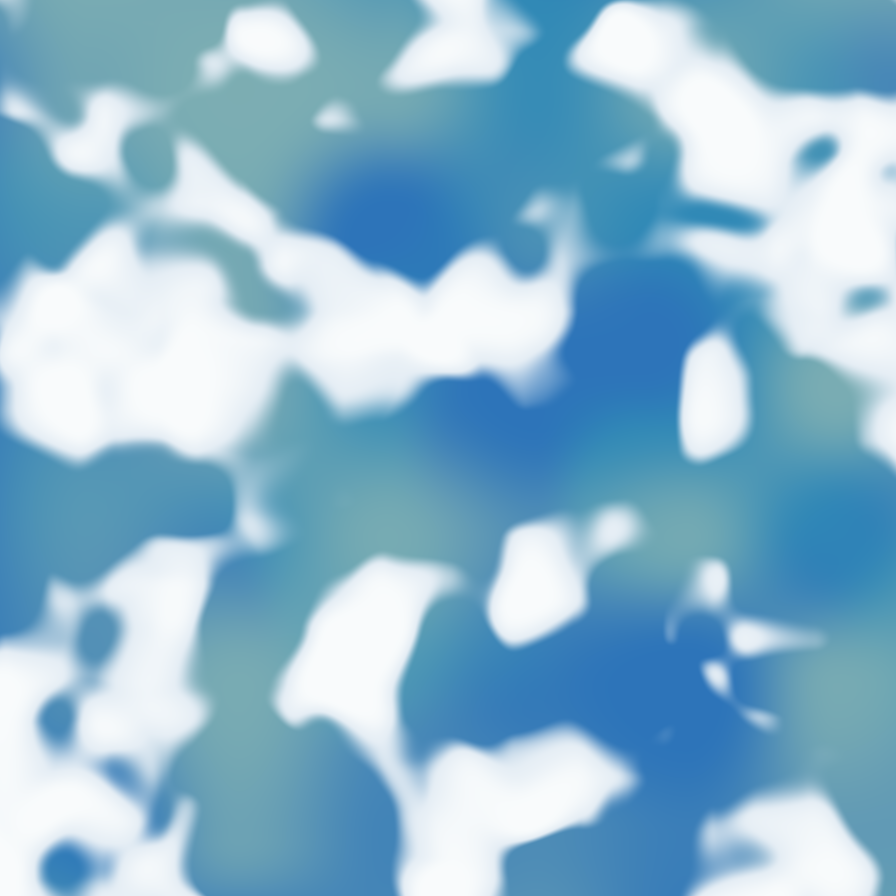
This texture is drawn by a WebGL 2 fragment shader. Its source:

```glsl
#version 300 es
precision highp float;
// Soft white clouds drifting over a blue and sea-green ground.
// The ground blends three colours by broad value noise; the clouds are
// a gently warped sum of two noise octaves, cut by a soft threshold.

#define GROUND_SCALE 6.0
#define CLOUD_SCALE 9.6
#define CLOUD_WARP 0.35
#define DETAIL_SHARE 0.30
#define CLOUD_EDGE_LOW 0.478
#define CLOUD_EDGE_HIGH 0.618
#define DEEP_BLUE vec3(0.175, 0.455, 0.725)
#define CYAN_BLUE vec3(0.185, 0.535, 0.715)
#define SEA_GREEN vec3(0.485, 0.680, 0.700)
#define CLOUD_SHADE vec3(0.845, 0.895, 0.940)
#define CLOUD_WHITE vec3(0.975, 0.985, 0.988)

uniform vec2 u_resolution;
out vec4 fragColor;

float hash(vec2 p) {
    return fract(sin(dot(p, vec2(127.1, 311.7))) * 43758.5453);
}

// Smoothly interpolated lattice noise in 0..1
float valueNoise(vec2 p) {
    vec2 cell = floor(p);
    vec2 f = fract(p);
    vec2 blend = f * f * (3.0 - 2.0 * f);
    float lower = mix(hash(cell), hash(cell + vec2(1.0, 0.0)), blend.x);
    float upper = mix(hash(cell + vec2(0.0, 1.0)), hash(cell + vec2(1.0, 1.0)), blend.x);
    return mix(lower, upper, blend.y);
}

// Large puffs with a finer octave that roughens their outlines
float cloudDensity(vec2 p) {
    float puffs = valueNoise(p);
    float detail = valueNoise(p * 2.0 + vec2(17.3, 41.7));
    return mix(puffs, detail, DETAIL_SHARE);
}

vec3 groundColour(vec2 uv) {
    vec2 p = uv * GROUND_SCALE;
    float green = smoothstep(0.10, 0.98, valueNoise(p + vec2(23.4, 68.6)));
    float cyan = smoothstep(0.30, 0.80, valueNoise(p + vec2(52.7, 29.3)));
    return mix(mix(DEEP_BLUE, CYAN_BLUE, cyan), SEA_GREEN, green);
}

void main() {
    vec2 uv = gl_FragCoord.xy / min(u_resolution.x, u_resolution.y);

    // Bend the cloud field slightly so that outlines curl
    vec2 p = uv * CLOUD_SCALE + vec2(31.2, 15.8);
    vec2 bend = vec2(valueNoise(p * 1.5 + 71.0), valueNoise(p * 1.5 + 133.0)) - 0.5;
    float density = cloudDensity(p + CLOUD_WARP * bend);

    // Cover is soft at the rim, and the body brightens towards its core
    float cover = smoothstep(CLOUD_EDGE_LOW, CLOUD_EDGE_HIGH, density);
    float core = smoothstep(CLOUD_EDGE_LOW, CLOUD_EDGE_HIGH + 0.16, density);
    vec3 cloud = mix(CLOUD_SHADE, CLOUD_WHITE, core);

    fragColor = vec4(mix(groundColour(uv), cloud, cover), 1.0);
}
```
